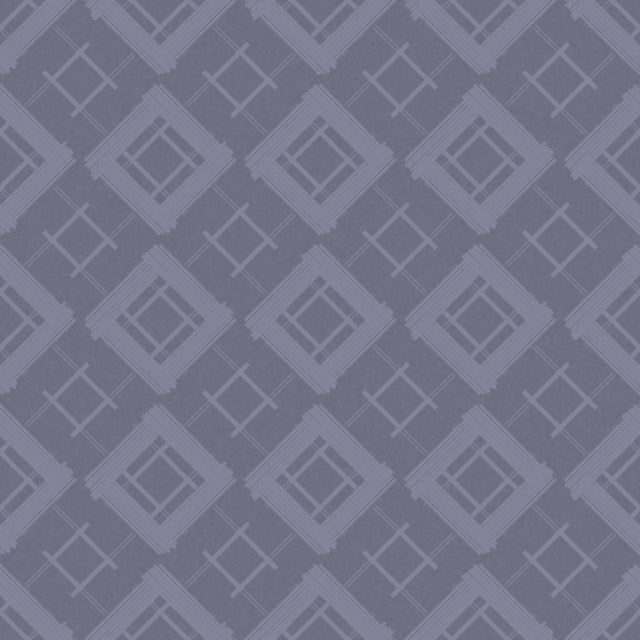
A Shadertoy shader for this pattern:

```glsl
// Four by four lattice of diamonds: brushed pinwheel frames alternate with plain dark diamonds.
// Both hold a woven grid of bars that fray into twin threads. Every motif is one arm
// turned through four quarter turns, drawn with distance functions in diagonal axes.

const float REPEATS = 4.0;

float hash(vec2 p) {
    vec3 q = fract(vec3(p.xyx) * 0.1031);
    q += dot(q, q.yzx + 33.33);
    return fract((q.x + q.y) * q.z);
}

// Value noise that wraps after a whole number of cells.
float wrapNoise(vec2 uv, float cells) {
    vec2 p = uv * cells, i = floor(p), f = fract(p);
    f = f * f * (3.0 - 2.0 * f);
    vec2 lo = mod(i, cells), hi = mod(i + 1.0, cells);
    return mix(mix(hash(lo), hash(vec2(hi.x, lo.y)), f.x),
               mix(hash(vec2(lo.x, hi.y)), hash(hi), f.x), f.y);
}

// Diagonal axes: each diamond spans -0.5 to 0.5 along both.
vec2 diagonal(vec2 p) {
    return vec2(p.x + p.y, p.y - p.x);
}

vec2 quarterTurn(vec2 p) {
    return vec2(-p.y, p.x);
}

// One grid bar: solid at one end, two thin threads at the other.
float barArm(vec2 p) {
    float across = abs(p.x - 0.175);
    float solid = max(across - 0.021, abs(p.y + 0.04) - 0.24);
    float threads = max(abs(across - 0.015) - 0.005, abs(p.y - 0.34) - 0.16);
    return min(solid, threads);
}

// One frame side: parallel brush strokes with uneven ends, widths and tilt.
float frameArm(vec2 p, float side) {
    float d = 1.0;
    for (float i = 0.0; i < 6.0; i++) {
        vec2 seed = vec2(i + 3.0, side * 7.0 + 5.0);
        float t = (i + 0.5) / 6.0;
        float tilt = (hash(seed) - 0.5) * 0.02;
        float centre = 0.282 + 0.2 * t + tilt * p.y;
        float start = -0.37 + 0.06 * hash(seed + 11.0);
        float end = 0.49 - 0.04 * t + 0.035 * hash(seed + 23.0);
        float radius = 0.0128 + 0.0055 * hash(seed + 37.0);
        vec2 offset = vec2(p.x - centre, p.y - clamp(p.y, start, end));
        d = min(d, length(offset) - radius);
    }
    return d;
}

void mainImage(out vec4 fragColor, in vec2 fragCoord) {
    vec2 uv = fragCoord / iResolution.xy;
    vec2 p = uv * REPEATS;
    float pixel = 1.414 * REPEATS / min(iResolution.x, iResolution.y);

    // Framed diamonds sit on whole lattice points, plain ones halfway between.
    vec2 framed = diagonal(fract(p + 0.5) - 0.5);
    vec2 plain = diagonal(fract(p) - 0.5);

    float d = 1.0;
    for (float side = 0.0; side < 4.0; side++) {
        d = min(d, frameArm(framed, side));
        d = min(d, min(barArm(framed), barArm(plain)));
        framed = quarterTurn(framed);
        plain = quarterTurn(plain);
    }
    float paint = clamp(0.5 - d / pixel, 0.0, 1.0);

    // Fine grain in the ground and a faint drift in the paint.
    float grain = wrapNoise(uv, 240.0) - 0.5;
    float drift = wrapNoise(uv, 9.0) - 0.5;
    vec3 ground = vec3(0.435, 0.436, 0.507) + 0.025 * grain;
    vec3 stroke = vec3(0.513, 0.517, 0.602) + 0.012 * grain + drift * vec3(0.004, 0.004, 0.012);

    fragColor = vec4(mix(ground, stroke, paint), 1.0);
}
```
